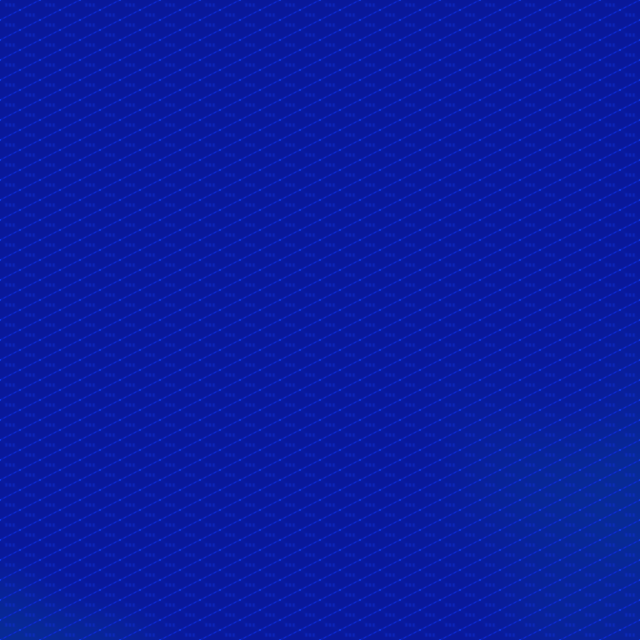
Reproduce this pattern procedurally as a Shadertoy shader.

```glsl
#define TILES vec2(16.0, 32.0)
#define LINE_HALF 0.0010
#define DASHES 8.0
#define MARK_HALF vec2(0.0088, 0.0026)
#define KNOT_RADIUS 0.0017
#define BASE vec3(0.036, 0.096, 0.605)
#define FRINGE vec3(0.040, 0.130, 0.670)
#define LINE vec3(0.040, 0.150, 0.850)
#define MARK vec3(0.045, 0.160, 0.770)
#define KNOT vec3(0.055, 0.240, 0.920)
#define STAIN vec3(0.030, 0.158, 0.580)

vec2 hashGradient(vec2 cell) {
    float angle = 6.2832 * fract(sin(dot(cell, vec2(127.1, 311.7))) * 43758.55);
    return vec2(cos(angle), sin(angle));
}

float gradientNoise(vec2 p) {
    vec2 i = floor(p), f = fract(p);
    vec2 u = f * f * f * (f * (f * 6.0 - 15.0) + 10.0);
    vec2 e = vec2(0.0, 1.0);
    float a = dot(hashGradient(i), f);
    float b = dot(hashGradient(i + e.yx), f - e.yx);
    float c = dot(hashGradient(i + e.xy), f - e.xy);
    float d = dot(hashGradient(i + e.yy), f - e.yy);
    return mix(mix(a, b, u.x), mix(c, d, u.x), u.y);
}

float cover(float dist, float pixel) {
    return clamp(0.5 - dist / pixel, 0.0, 1.0);
}

// Distance to the nearest line where k is a whole number, in canvas units
float lineDistance(float k) {
    return abs(fract(k + 0.5) - 0.5) / length(TILES);
}

// Offset to the nearest point of a staggered lattice, in canvas units
vec2 latticeOffset(vec2 c) {
    vec2 a = (fract(c + 0.5) - 0.5) / TILES;
    vec2 b = (fract(c) - 0.5) / TILES;
    // Compare in tile proportions so that wide marks stay whole
    vec2 ta = a * TILES, tb = b * TILES;
    return dot(ta, ta) < dot(tb, tb) ? a : b;
}

float boxDistance(vec2 p, vec2 halfSize) {
    vec2 d = abs(p) - halfSize;
    return length(max(d, 0.0)) + min(max(d.x, d.y), 0.0);
}

// Soft greenish patches in the lower corners
float stainAmount(vec2 p) {
    float wobble = 0.12 * gradientNoise(p * 5.0);
    float right = length((p - vec2(1.0, 0.19)) * vec2(1.0, 1.2)) + wobble;
    float left = length((p - vec2(0.04, 0.0)) * vec2(0.8, 1.8)) + wobble;
    return max(1.0 - smoothstep(0.05, 0.40, right),
               1.0 - smoothstep(0.02, 0.24, left));
}

void mainImage(out vec4 fragColor, in vec2 fragCoord) {
    vec2 p = fragCoord / iResolution.xy;
    float pixel = 1.0 / iResolution.y;
    vec2 c = p * TILES;

    // Ground with broad stains
    float stain = stainAmount(p);
    vec3 color = mix(BASE, STAIN, 0.8 * stain);

    // Barely visible falling diagonals and a narrow halo of the rising ones
    float rising = lineDistance(c.y - c.x);
    float falling = lineDistance(c.y + c.x);
    color = mix(color, FRINGE, 0.25 * (1.0 - smoothstep(0.0, 0.0045, falling)));
    color = mix(color, FRINGE, 0.40 * (1.0 - smoothstep(0.0, 0.0032, rising)));

    // Flat marks midway between the rising lines, broken into three dots
    vec2 m = latticeOffset(c - vec2(0.75, 0.25));
    float dots = 0.55 + 0.45 * cos(m.x / MARK_HALF.x * 9.42);
    float mark = cover(boxDistance(m, MARK_HALF), pixel) * dots;
    color = mix(color, MARK, 0.75 * mark);

    // Rising lines, finely dashed
    float dash = 0.60 + 0.40 * cos(6.2832 * DASHES * c.x);
    color = mix(color, LINE, cover(rising - LINE_HALF, pixel) * dash);

    // Bright knots where the diagonals cross
    float knot = cover(length(latticeOffset(c)) - KNOT_RADIUS, pixel);
    color = mix(color, KNOT, 0.8 * knot);

    color.g += 0.02 * stain;
    fragColor = vec4(color, 1.0);
}
```
